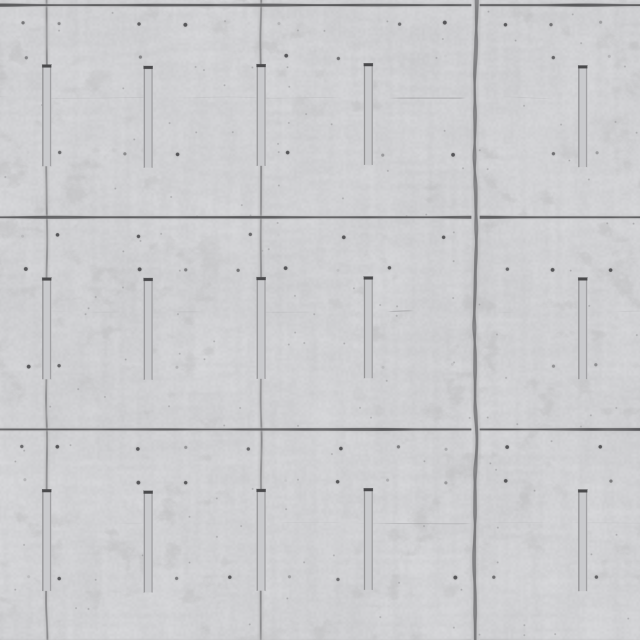
Give the GLSL for this texture, as a WebGL 1 fragment shader.

```glsl
precision highp float;
// Pale concrete wall: three rows of cast panels with joints, upright slots and tie holes.
uniform vec2 u_resolution;

const vec3 CONCRETE = vec3(0.815, 0.817, 0.827);
const vec3 STAIN = vec3(0.73, 0.73, 0.735);
const vec3 JOINT_DARK = vec3(0.34, 0.34, 0.35);
const vec3 JOINT_PALE = vec3(0.53, 0.53, 0.54);
const vec3 HOLE = vec3(0.29, 0.29, 0.30);

const float FIRST_COLUMN = 0.073;   // x of the first slot
const float COLUMN_PITCH = 0.1675;  // slot spacing; a joint at every second slot
const float TOP_JOINT = 0.992;      // y of the highest horizontal joint
const float ROW_PITCH = 0.3315;
const float WIDE_COLUMN = 4.0;      // column with a wide joint and no slot
const float THIN_JOINT = 0.0014;    // half widths
const float WIDE_JOINT = 0.0028;
const float ROW_JOINT = 0.0019;
const float SLOT_TOP = 0.092;       // depths below the row joint
const float SLOT_BOTTOM = 0.251;
const float SLOT_HALF = 0.0073;
const float SLOT_EDGE = 0.0011;
const float CAP_HEIGHT = 0.0048;
const float HOLE_RADIUS = 0.0029;
const float CRACK_DEPTH = 0.146;

float hash(vec2 p) {
  vec3 q = fract(vec3(p.xyx) * 0.1031);
  q += dot(q, q.yzx + 33.33);
  return fract((q.x + q.y) * q.z);
}

float noise(vec2 p) {
  vec2 i = floor(p), f = fract(p);
  f = f * f * (3.0 - 2.0 * f);
  return mix(mix(hash(i), hash(i + vec2(1.0, 0.0)), f.x),
             mix(hash(i + vec2(0.0, 1.0)), hash(i + 1.0), f.x), f.y);
}

float fbm(vec2 p) {
  float sum = 0.0, gain = 0.5;
  for (int i = 0; i < 5; i++) {
    sum += gain * noise(p);
    p = p * 2.03 + 17.1;
    gain *= 0.5;
  }
  return sum;
}

// Coverage of a signed distance with a soft edge
float fill(float d, float soft) { return 1.0 - smoothstep(-soft, soft, d); }

void main() {
  vec2 uv = gl_FragCoord.xy / u_resolution;
  float soft = max(0.0009, 0.75 / min(u_resolution.x, u_resolution.y));

  // Panel coordinates
  float column = floor((uv.x - FIRST_COLUMN) / COLUMN_PITCH + 0.5);
  float x = uv.x - FIRST_COLUMN - column * COLUMN_PITCH;
  float row = floor((TOP_JOINT - uv.y) / ROW_PITCH);
  float depth = TOP_JOINT - uv.y - row * ROW_PITCH;
  float wide = 1.0 - step(0.5, abs(column - WIDE_COLUMN));
  float hasJoint = 1.0 - step(0.5, mod(column, 2.0));

  // Concrete: clouds, formwork streaks, grain and stains
  vec3 color = CONCRETE + 0.035 * (fbm(uv * 9.0) - 0.5);
  color += 0.018 * (noise(uv * vec2(110.0, 9.0)) - 0.5);
  color += 0.016 * (noise(uv * vec2(14.0, 130.0)) - 0.5);
  color += 0.022 * (noise(uv * 260.0) - 0.5);
  float stain = smoothstep(0.56, 0.78, fbm(uv * vec2(34.0, 42.0) + 50.0));
  color = mix(color, STAIN, 0.4 * stain * smoothstep(0.35, 0.65, noise(uv * 7.0 + 3.0)));

  // Fine pits
  vec2 pitCell = floor(uv * 70.0);
  vec2 pitAt = 0.25 + 0.5 * vec2(hash(pitCell + 5.0), hash(pitCell + 91.0));
  float pit = fill(length(fract(uv * 70.0) - pitAt) / 70.0 - 0.0012, soft * 1.3);
  color = mix(color, JOINT_PALE, 0.55 * pit * step(0.965, hash(pitCell + 33.0)));

  // Hairline pour crack, strongest left of the wide joint
  float crackY = depth - CRACK_DEPTH - 0.004 * (hash(vec2(row, 8.0)) - 0.5)
               - 0.003 * (noise(vec2(uv.x * 14.0, row)) - 0.5);
  float strong = smoothstep(0.58, 0.63, uv.x) * (1.0 - smoothstep(0.735, 0.745, uv.x));
  float crack = smoothstep(0.35, 0.7, noise(vec2(uv.x * 24.0, row * 9.0 + 4.0)));
  crack *= (0.16 + 0.5 * strong) * (1.0 - 0.4 * step(1.5, row));
  color = mix(color, JOINT_PALE, crack * fill(abs(crackY) - 0.0006, soft));

  // Tie holes: three bands per panel, two holes beside each slot
  for (int b = 0; b < 3; b++) {
    float band = float(b);
    float bandDepth = b == 0 ? 0.029 : (b == 1 ? 0.081 : 0.232);
    for (int s = 0; s < 2; s++) {
      float side = float(s) * 2.0 - 1.0;
      vec2 id = vec2(column * 2.0 + side * 0.5 + 40.0, band * 13.0 + 7.0);
      float reach = mix(0.018, 0.052, hash(id));
      vec2 jitter = 0.005 * (vec2(hash(id + row + 3.7), hash(id + row * 3.0 + 8.3)) - 0.5);
      vec2 p = vec2(x - side * reach, depth - bandDepth) + jitter;
      float wear = hash(id + vec2(row * 19.0 + 2.0, 31.0));
      float radius = HOLE_RADIUS * mix(0.65, 1.05, wear);
      float strength = smoothstep(0.2, 0.75, wear);
      color = mix(color, STAIN, 0.45 * strength * fill(length(p) - radius * 1.5, 0.002));
      color = mix(color, HOLE, 0.9 * strength * fill(length(p) - radius, soft));
    }
  }

  // Vertical joints: thin ones, and a ragged wide one
  float wobble = 0.0022 * (noise(vec2(column, uv.y * 16.0)) - 0.5);
  float ragged = noise(vec2(uv.y * 45.0, column + 6.0));
  float jointX = abs(x + wobble * (1.0 + wide));
  float upright = fill(jointX - mix(THIN_JOINT, WIDE_JOINT * (0.65 + 0.5 * ragged), wide), soft);
  color = mix(color, STAIN, 0.5 * hasJoint * fill(jointX - 0.004 - 0.002 * wide, 0.003));
  vec3 uprightColor = mix(JOINT_PALE, mix(JOINT_DARK, JOINT_PALE, ragged), wide);
  color = mix(color, uprightColor, hasJoint * upright * (0.7 + 0.3 * ragged));

  // Horizontal joints, broken beside the wide joint
  float rowY = min(depth, ROW_PITCH - depth);
  rowY = abs(rowY + 0.0012 * (noise(vec2(uv.x * 12.0, floor(row + depth / ROW_PITCH + 0.5))) - 0.5));
  float gap = 1.0 - wide * fill(abs(x) - 0.0065, soft);
  color = mix(color, STAIN, 0.6 * gap * fill(rowY - 0.003, 0.003));
  float level = fill(rowY - ROW_JOINT, soft) * (0.82 + 0.18 * noise(uv * 40.0));
  color = mix(color, JOINT_DARK, level * gap);

  // Slots: pale recess, two shaded edges, dark cap
  float slotX = x + 0.009 * (1.0 - step(0.5, abs(column - 1.0)));
  float slotTop = SLOT_TOP + 0.006 * (hash(vec2(column + 3.0, 2.0)) - 0.5)
                + 0.002 * (hash(vec2(column, row + 5.0)) - 0.5);
  float slotY = max(slotTop - depth, depth - slotTop - SLOT_BOTTOM + SLOT_TOP);
  float slot = (1.0 - wide) * fill(max(abs(slotX) - SLOT_HALF, slotY), soft);
  float edge = fill(abs(abs(slotX) - SLOT_HALF + SLOT_EDGE) - SLOT_EDGE, soft);
  vec3 slotColor = mix(CONCRETE - 0.025, JOINT_PALE, edge * (0.85 - 0.2 * step(0.0, slotX)));
  slotColor = mix(slotColor, HOLE, fill(depth - slotTop - CAP_HEIGHT, soft));
  color = mix(color, slotColor, slot);

  gl_FragColor = vec4(color, 1.0);
}
```
